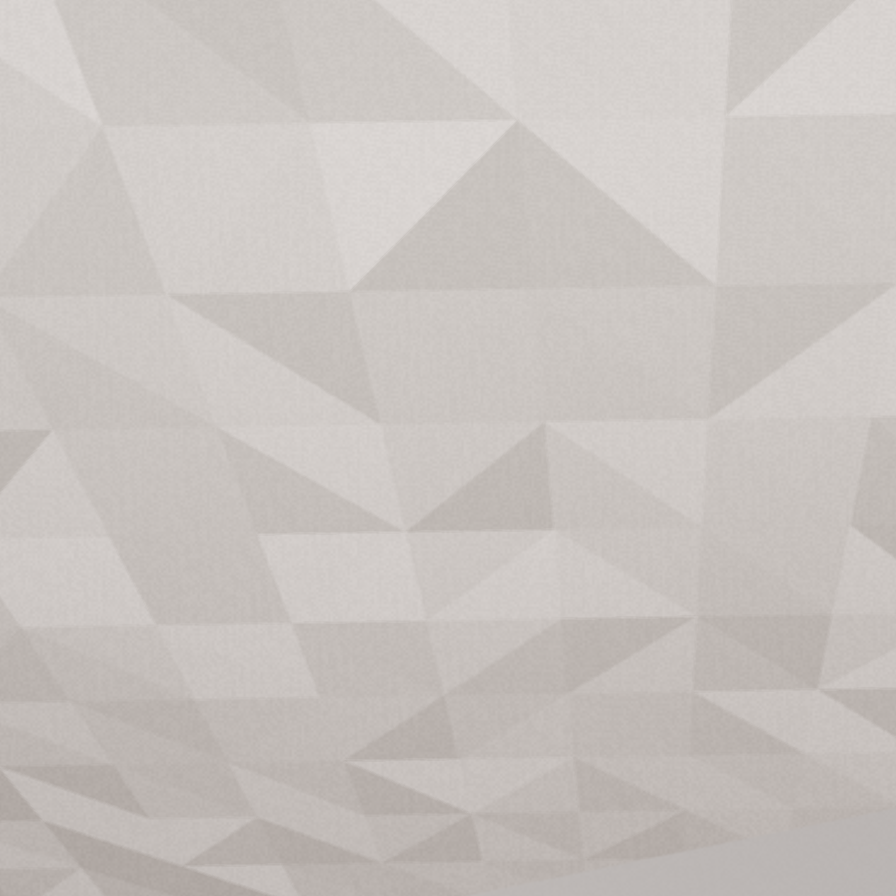
Write a Shadertoy shader that draws this pattern.

```glsl
float hash(vec2 p) {
    return fract(sin(dot(p, vec2(127.1, 311.7))) * 43758.5453);
}

float valueNoise(vec2 p) {
    vec2 i = floor(p), f = fract(p);
    f = f * f * (3.0 - 2.0 * f);
    return mix(mix(hash(i), hash(i + vec2(1, 0)), f.x),
               mix(hash(i + vec2(0, 1)), hash(i + vec2(1, 1)), f.x), f.y);
}

// Plane receding towards a vanishing point below the canvas
vec2 wallPlane(vec2 p) {
    float depth = p.y + 0.737 - 0.016 * (p.x - 0.39);
    return vec2((p.x - 0.719) * 6.906 / depth + 2.61, 11.97 / depth - 7.48);
}

// Tone of the triangle at p: 0 is dark, 1 is light
float triangleTone(vec2 p) {
    vec2 plane = wallPlane(p);
    vec2 cell = floor(plane), f = plane - cell;
    bool falling = hash(cell + 17.3) < 0.58;
    float side = falling ? step(f.y, f.x) : step(1.0, f.x + f.y);
    // Some cells keep almost one tone across both halves
    float split = step(0.3, hash(cell + 41.7));
    float level = hash(cell + side * split * 7.13 + 3.1);
    float drift = hash(cell + side * 5.7 + 29.4) - 0.5;
    // Alternate neighbours so that few triangles merge
    float parity = mod(cell.x + cell.y + side * split, 2.0);
    return clamp(0.62 * level + 0.36 * parity + 0.22 * drift + 0.03, 0.0, 1.0);
}

vec3 wallColour(vec2 p, float tone) {
    float height = smoothstep(-0.15, 0.9, p.y);
    vec3 dark = mix(vec3(0.688, 0.657, 0.638), vec3(0.775, 0.755, 0.738), height);
    vec3 light = mix(vec3(0.777, 0.753, 0.740), vec3(0.856, 0.838, 0.828), height);
    // Soft glow from the upper right
    float glow = 0.012 - 0.04 * dot(p - vec2(0.62, 0.7), p - vec2(0.62, 0.7));
    return mix(dark, light, tone) + glow;
}

void mainImage(out vec4 fragColor, in vec2 fragCoord) {
    float pixel = 1.0 / iResolution.y;
    vec2 p = fragCoord * pixel;

    // Average a small neighbourhood for soft triangle edges
    float spread = max(0.0015, 0.35 * pixel);
    float tone = 0.0;
    for (int y = -1; y <= 1; y++)
        for (int x = -1; x <= 1; x++)
            tone += triangleTone(p + vec2(x, y) * spread) / 9.0;
    vec3 colour = wallColour(p, tone);

    // Woven grain with faint upright threads
    float grain = valueNoise(p * 370.0) - 0.5;
    float threads = valueNoise(p * vec2(260.0, 60.0) + 50.0) - 0.5;
    colour += 0.026 * grain + 0.008 * threads;

    // Plain slanted surface in the lower right corner
    float edge = 0.204 * (p.x - 0.52) - p.y;
    vec3 plain = mix(vec3(0.755, 0.735, 0.725), vec3(0.730, 0.710, 0.702), p.x);
    plain += 0.010 * grain;
    float blur = max(0.0022, pixel);
    colour = mix(colour, plain, smoothstep(-blur, blur, edge));

    fragColor = vec4(colour, 1.0);
}
```
